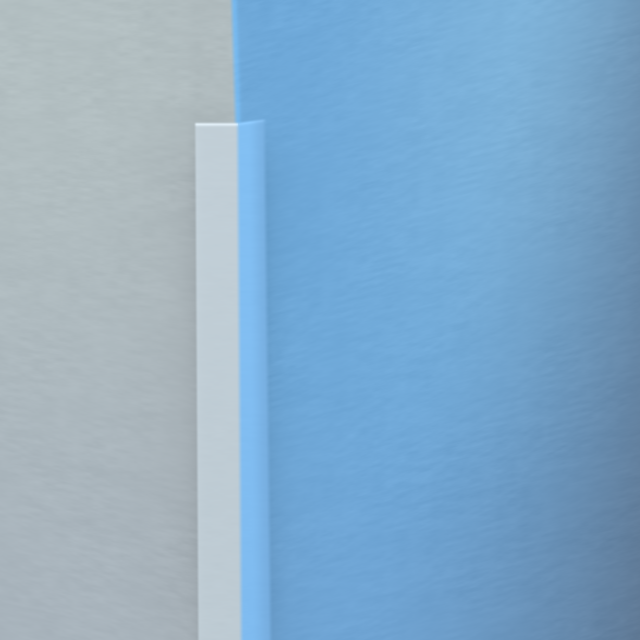
This texture is drawn by a Shadertoy shader. Its source:

```glsl
const vec3 GREY_TOP = vec3(0.700, 0.748, 0.758);
const vec3 GREY_BOTTOM = vec3(0.660, 0.705, 0.738);
const vec3 GREY_SHADE = vec3(0.640, 0.672, 0.692);
const vec3 BLUE_LEFT = vec3(0.435, 0.662, 0.850);
const vec3 BLUE_RIGHT = vec3(0.500, 0.705, 0.855);
const vec3 BLUE_LOW = vec3(0.438, 0.640, 0.825);
const vec3 BLUE_DUSK = vec3(0.375, 0.470, 0.575);
const vec3 TRIM_GREY = vec3(0.758, 0.810, 0.842);
const vec3 TRIM_BLUE = vec3(0.515, 0.755, 0.955);
const vec3 TRIM_BLUE_EDGE = vec3(0.480, 0.700, 0.890);

const float TRIM_TOP = 0.808;
const float CRISP_EDGE = 0.0030;
const float SOFT_EDGE = 0.0048;
const float GRAIN_STRENGTH = 0.038;
const float MOTTLE_STRENGTH = 0.016;
const vec2 GRAIN_SCALE = vec2(52.0, 160.0);
const vec2 MOTTLE_SCALE = vec2(12.0, 24.0);

float hash(vec2 p) {
    return fract(sin(dot(p, vec2(127.1, 311.7))) * 43758.5453);
}

float valueNoise(vec2 p) {
    vec2 cell = floor(p);
    vec2 f = fract(p);
    f = f * f * (3.0 - 2.0 * f);
    float low = mix(hash(cell), hash(cell + vec2(1.0, 0.0)), f.x);
    float high = mix(hash(cell + vec2(0.0, 1.0)), hash(cell + 1.0), f.x);
    return mix(low, high, f.y);
}

float fbm(vec2 p) {
    float sum = 0.0;
    float amplitude = 0.5;
    for (int i = 0; i < 4; i++) {
        sum += amplitude * (valueNoise(p) - 0.5);
        p = p * 1.9 + 17.3;
        amplitude *= 0.5;
    }
    return sum;
}

// Soft step from 0 to 1 where x passes the edge.
float edgeMask(float edge, float x, float softness) {
    return smoothstep(-softness, softness, x - edge);
}

// Brushed streaks, tilted by the given slope and uneven in strength.
float brushedGrain(vec2 uv, float slope) {
    vec2 p = vec2(uv.x, uv.y - slope * uv.x);
    float patchiness = 0.6 + 0.8 * valueNoise(uv * 14.0);
    return GRAIN_STRENGTH * patchiness * fbm(p * GRAIN_SCALE)
         + MOTTLE_STRENGTH * fbm(p * MOTTLE_SCALE);
}

vec3 greyWall(vec2 uv, float trimLeft) {
    vec3 color = mix(GREY_BOTTOM, GREY_TOP, smoothstep(0.0, 0.9, uv.y));
    float belowTop = 1.0 - smoothstep(TRIM_TOP - 0.12, TRIM_TOP + 0.06, uv.y);
    float gap = max(trimLeft - uv.x, 0.0);
    color = mix(color, GREY_SHADE, exp(-gap / 0.060) * mix(0.20, 0.60, belowTop));
    color -= 0.030 * exp(-gap / 0.012) * belowTop;
    return color + brushedGrain(uv, -0.22 * (1.0 - uv.y));
}

vec3 blueWall(vec2 uv, float trimRight) {
    float glow = smoothstep(0.42, 0.88, uv.x) * smoothstep(0.1, 0.9, uv.y);
    vec3 color = mix(BLUE_LEFT, BLUE_RIGHT, glow);
    color = mix(color, BLUE_LOW, 0.7 * (1.0 - smoothstep(0.0, 0.5, uv.y)));

    // Dusk creeps in from the right and widens toward the floor.
    float duskStart = mix(0.52, 0.80, uv.y);
    float dusk = clamp((uv.x - duskStart) / (1.0 - duskStart), 0.0, 1.0);
    color = mix(color, BLUE_DUSK, pow(dusk, 1.7) * mix(0.96, 0.48, uv.y));

    // Contact shade beside the trim.
    float belowTop = 1.0 - smoothstep(TRIM_TOP - 0.08, TRIM_TOP + 0.02, uv.y);
    float shade = belowTop * exp(-max(uv.x - trimRight, 0.0) / 0.022);
    color -= vec3(0.035, 0.045, 0.055) * shade;
    return color + brushedGrain(uv + 3.7, 0.25);
}

void mainImage(out vec4 fragColor, in vec2 fragCoord) {
    vec2 uv = fragCoord / iResolution.xy;

    // Nearly vertical edges, leaning slightly.
    float corner = mix(0.393, 0.362, uv.y);
    float trimLeft = mix(0.310, 0.304, uv.y);
    float trimFold = mix(0.377, 0.370, uv.y);
    float trimRight = mix(0.423, 0.411, uv.y);

    // Two walls meeting at the corner, with a pale rim.
    float wallMask = edgeMask(corner, uv.x, SOFT_EDGE);
    vec3 color = mix(greyWall(uv, trimLeft), blueWall(uv, trimRight), wallMask);
    float rim = (uv.x - corner - 0.004) / 0.005;
    color += vec3(0.03, 0.06, 0.08) * exp(-rim * rim);

    // Folded trim: pale face, bright blue face and darker outer edge.
    float across = clamp((uv.x - trimFold) / (trimRight - trimFold), 0.0, 1.0);
    vec3 blueFace = mix(TRIM_BLUE, TRIM_BLUE_EDGE, smoothstep(0.35, 1.0, across));
    blueFace -= vec3(0.015, 0.020, 0.015) * (1.0 - uv.y);
    vec3 greyFace = TRIM_GREY - 0.015 * (1.0 - smoothstep(0.0, 0.8, uv.y));
    greyFace += 0.015 * exp(-abs(uv.x - trimLeft) / 0.006);
    vec3 trim = mix(greyFace, blueFace, edgeMask(trimFold, uv.x, SOFT_EDGE));
    trim += 0.35 * brushedGrain(uv + 8.1, 0.0);

    // Cut end of the trim, rising past the fold and lit along its lip.
    float top = TRIM_TOP + 0.006 * across;
    float lip = (uv.y - top + 0.002) / 0.003;
    trim += mix(0.13, 0.05, step(trimFold, uv.x)) * exp(-lip * lip);

    float trimMask = edgeMask(trimLeft, uv.x, CRISP_EDGE);
    trimMask *= 1.0 - edgeMask(trimRight, uv.x, SOFT_EDGE);
    trimMask *= 1.0 - edgeMask(top, uv.y, CRISP_EDGE);
    color = mix(color, trim, trimMask);

    fragColor = vec4(clamp(color, 0.0, 1.0), 1.0);
}
```
